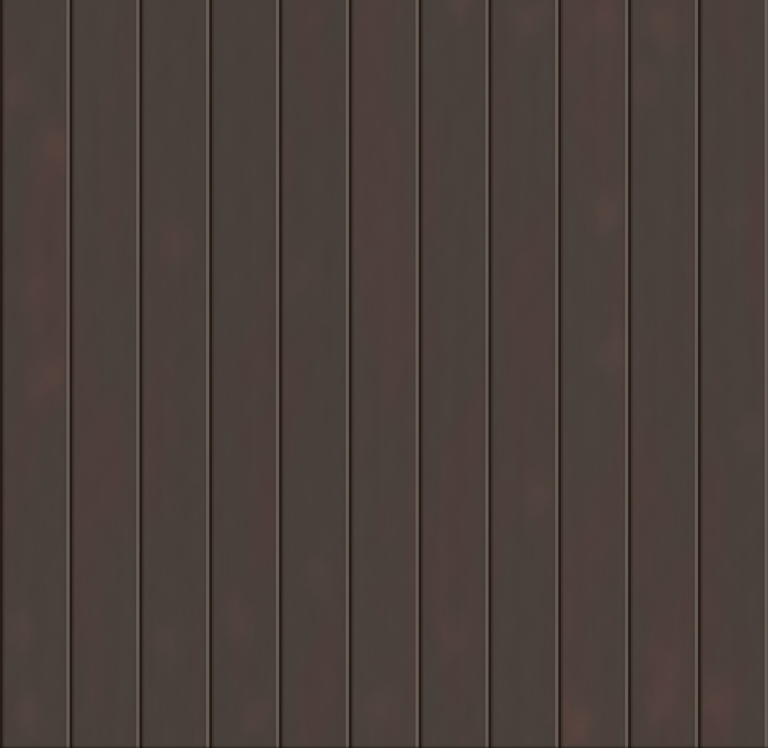
Give the GLSL for this texture, as a WebGL 2 fragment shader.

```glsl
#version 300 es
precision highp float;
uniform vec2 u_resolution;
out vec4 outColor;

float hash(vec2 p) {
  vec3 q = fract(vec3(p.xyx) * 0.1031);
  q += dot(q, q.yzx + 33.33);
  return fract((q.x + q.y) * q.z);
}

// Layered sines, each octave bent by the one before
float waves(vec2 p) {
  float sum = 0.0, amp = 0.5, bend = 0.0;
  for (int i = 0; i < 5; i++) {
    bend = sin(p.x + 1.7 * bend + 0.6 * sin(p.y)) * cos(0.7 * p.y + bend);
    sum += amp * bend;
    amp *= 0.62;
    p = mat2(1.7, 0.35, -0.3, 1.6) * p + 2.3;
  }
  return sum;
}

// Scattered soft knots: one jittered candidate per cell, most left empty
float knots(vec2 p) {
  vec2 cell = floor(p);
  float glow = 0.0;
  for (int j = -1; j <= 1; j++) {
    for (int i = -1; i <= 1; i++) {
      vec2 id = cell + vec2(i, j);
      vec2 center = id + 0.2 + 0.6 * vec2(hash(id + 3.1), hash(id + 17.7));
      vec2 d = (p - center) / vec2(0.22, 0.3);
      float r = length(d) + 0.5 * waves(p * 8.0 + id);
      float strength = step(0.82, hash(id + 41.3)) * (0.4 + 0.6 * hash(id + 8.9));
      glow += strength * exp(-r * r);
    }
  }
  return glow;
}

// Soft-edged line of the given half width
float line(float d, float halfWidth, float blur) {
  return 1.0 - smoothstep(halfWidth - blur, halfWidth + blur, abs(d));
}

void main() {
  vec2 uv = gl_FragCoord.xy / u_resolution;
  vec2 p = vec2(uv.x * 11.0, uv.y * 10.7);  // one unit is one plank width
  float pixel = 11.0 / u_resolution.x;
  float plank = floor(p.x);
  float seed = hash(vec2(plank, 5.0));
  float across = fract(p.x);

  // Wood: neutral brown with long reddish stains and faint grain
  vec2 g = vec2(p.x, p.y + 37.0 * seed);
  float stain = waves(vec2(g.x * 3.0 + 9.0 * seed, g.y * 0.8));
  float grain = waves(vec2(g.x * 15.0, g.y * 0.5));
  float mottle = waves(g * vec2(11.0, 8.0));
  vec3 color = mix(vec3(0.286, 0.254, 0.232), vec3(0.308, 0.246, 0.232),
                   smoothstep(-0.3, 0.7, stain + 0.4 * (seed - 0.5)));
  color += 0.004 * grain + 0.004 * mottle + 0.006 * (seed - 0.5);

  // Knots, redder than the wood
  color += vec3(0.042, 0.014, 0.014) * min(knots(p), 1.0);

  // Seams: shaded flank, a light bevel, then a dark groove to its right
  float seam = across - step(0.5, across);
  float blur = max(0.009, 0.5 * pixel);
  float wear = 0.93 + 0.1 * waves(vec2(plank * 4.0, p.y * 1.6));
  color = mix(color, vec3(0.24, 0.20, 0.17), 0.8 * line(seam - 0.035, 0.03, 0.015));
  color = mix(color, vec3(0.24, 0.20, 0.17), 0.25 * line(seam + 0.065, 0.014, 0.014));
  color = mix(color, vec3(0.41, 0.375, 0.345), wear * line(seam + 0.027, 0.021, blur));
  color = mix(color, vec3(0.145, 0.105, 0.08), line(seam - 0.018, 0.017, blur));

  // Dim lower rim
  color *= 1.0 - 0.3 * (1.0 - smoothstep(0.0, 0.004, uv.y));
  outColor = vec4(color, 1.0);
}
```
